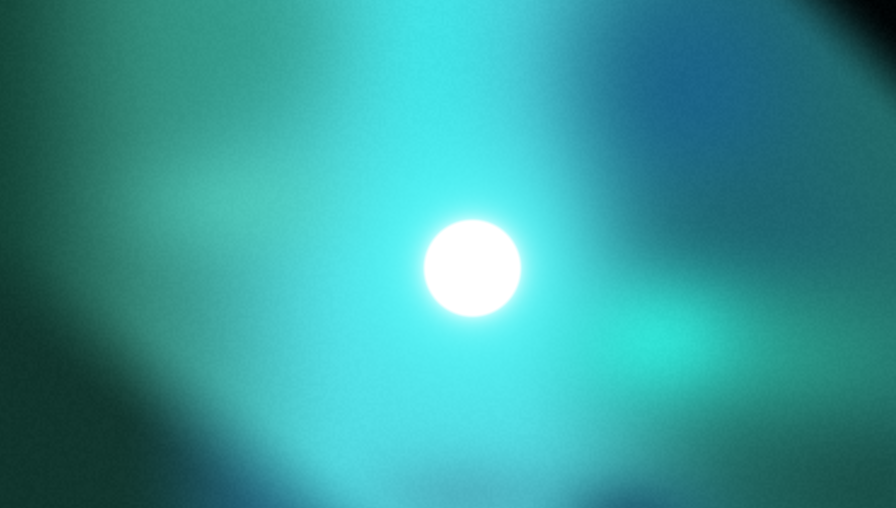
Write a WebGL 2 fragment shader that draws this background.

```glsl
#version 300 es
precision highp float;
// A white disc glowing through a hazy teal and blue sky.
// A horizontal gradient is tinted by soft elliptical clouds and two
// slanted shadows, then the disc, its halo and a faint grain are laid on.

#define SUN_CENTER vec2(0.930, 0.472)
#define SUN_RADIUS 0.095
#define HALO_WIDTH 0.235
#define RIM_WIDTH 0.022
#define GRAIN_SCALE 210.0
#define GRAIN_AMOUNT 0.022

uniform vec2 u_resolution;
out vec4 outColor;

float hash(vec2 p) {
    p = fract(p * vec2(0.1031, 0.1137));
    p += dot(p, p.yx + 33.33);
    return fract((p.x + p.y) * p.x * 17.0);
}

float valueNoise(vec2 p) {
    vec2 cell = floor(p), f = fract(p);
    f = f * f * (3.0 - 2.0 * f);
    return mix(mix(hash(cell), hash(cell + vec2(1, 0)), f.x),
               mix(hash(cell + vec2(0, 1)), hash(cell + 1.0), f.x), f.y);
}

// Tint the sky with a soft ellipse of the given center and radii
vec3 cloud(vec3 sky, vec2 p, vec2 center, vec2 radii, vec3 tint, float strength) {
    vec2 q = (p - center) / radii;
    return mix(sky, tint, strength * exp(-dot(q, q)));
}

// Dark green at the left, bright cyan in the middle, muted teal at the right
vec3 baseSky(float x) {
    vec3 sky = mix(vec3(0.07, 0.26, 0.21), vec3(0.20, 0.52, 0.46), smoothstep(-0.05, 0.33, x));
    sky = mix(sky, vec3(0.32, 0.86, 0.89), smoothstep(0.20, 0.72, x));
    return mix(sky, vec3(0.13, 0.42, 0.40), smoothstep(0.98, 1.52, x));
}

vec3 addClouds(vec3 sky, vec2 p) {
    // Green and pale haze on the left
    sky = cloud(sky, p, vec2(0.48, 0.95), vec2(0.28, 0.28), vec3(0.17, 0.57, 0.49), 0.65);
    sky = cloud(sky, p, vec2(0.49, 0.60), vec2(0.21, 0.11), vec3(0.33, 0.82, 0.75), 0.60);
    // Bright column above the disc
    sky = cloud(sky, p, vec2(0.86, 0.90), vec2(0.15, 0.40), vec3(0.24, 0.92, 0.93), 0.75);
    // Blue and slate shade on the upper right
    sky = cloud(sky, p, vec2(1.35, 0.82), vec2(0.26, 0.32), vec3(0.10, 0.39, 0.54), 0.95);
    sky = cloud(sky, p, vec2(1.48, 0.54), vec2(0.25, 0.14), vec3(0.11, 0.39, 0.44), 0.85);
    // Turquoise and green streaks on the lower right
    sky = cloud(sky, p, vec2(1.57, 0.29), vec2(0.26, 0.15), vec3(0.16, 0.60, 0.53), 0.75);
    sky = cloud(sky, p, vec2(1.29, 0.33), vec2(0.20, 0.13), vec3(0.18, 0.91, 0.85), 0.90);
    sky = cloud(sky, p, vec2(1.74, 0.03), vec2(0.24, 0.15), vec3(0.09, 0.30, 0.27), 0.85);
    // Dusky patches along the bottom
    sky = cloud(sky, p, vec2(1.24, -0.02), vec2(0.15, 0.08), vec3(0.11, 0.35, 0.44), 0.90);
    return cloud(sky, p, vec2(0.92, 0.02), vec2(0.20, 0.09), vec3(0.30, 0.64, 0.71), 0.70);
}

vec3 addShadows(vec3 sky, vec2 p) {
    // Slanted bank in the lower left, bluer toward its right end
    vec3 bank = mix(vec3(0.06, 0.20, 0.17), vec3(0.13, 0.38, 0.49), smoothstep(0.22, 0.56, p.x));
    float slope = p.y + 0.75 * p.x - 0.48;
    sky = mix(sky, bank, 0.95 * (1.0 - smoothstep(-0.14, 0.12, slope)));
    // Black corner at the upper right
    return mix(sky, vec3(0.0, 0.015, 0.02), smoothstep(2.50, 2.72, p.x + p.y));
}

vec3 addSun(vec3 sky, vec2 p) {
    float r = length(p - SUN_CENTER);
    float halo = exp(-r * r / (HALO_WIDTH * HALO_WIDTH));
    sky = mix(sky, vec3(0.33, 0.99, 0.99), 0.95 * halo);
    float rim = exp(-max(r - SUN_RADIUS, 0.0) / RIM_WIDTH);
    sky = mix(sky, vec3(0.88, 1.0, 1.0), 0.75 * rim);
    float disc = 1.0 - smoothstep(SUN_RADIUS - 0.004, SUN_RADIUS + 0.004, r);
    return mix(sky, vec3(1.0), disc);
}

void main() {
    vec2 p = gl_FragCoord.xy / u_resolution.y;
    vec3 color = addClouds(baseSky(p.x), p);
    color = addShadows(color, p);
    color += GRAIN_AMOUNT * (valueNoise(p * GRAIN_SCALE) - 0.5);
    color = addSun(color, p);
    outColor = vec4(clamp(color, 0.0, 1.0), 1.0);
}
```
